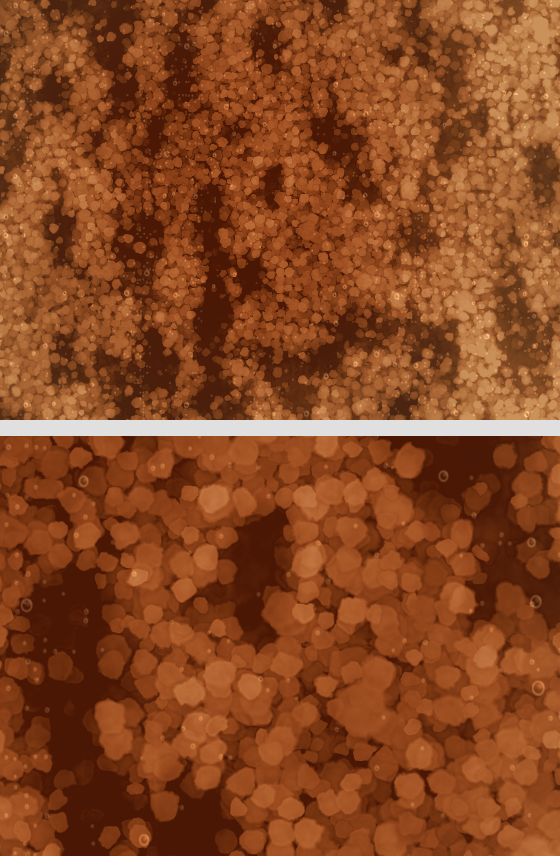
Top: the whole. Bottom: its middle third, enlarged.
A Shadertoy shader for this texture:

```glsl
// Amber-lit bed of small translucent grains behind a scratched, wet pane.
// Layers of lumpy discs are stacked from dark to bright, thinned by noise
// into pits, then tinted by uneven light and sprinkled with tiny bubbles.

const vec3 PIT_BROWN   = vec3(0.29, 0.105, 0.03);
const vec3 DEEP_BROWN  = vec3(0.44, 0.205, 0.07);
const vec3 RUST        = vec3(0.57, 0.28, 0.115);
const vec3 ORANGE      = vec3(0.68, 0.375, 0.18);
const vec3 PALE_AMBER  = vec3(0.79, 0.52, 0.31);
const vec3 HAZE_TINT   = vec3(0.005, 0.065, 0.06);
const vec3 GLINT_TINT  = vec3(0.30, 0.28, 0.21);

const int   LAYERS       = 8;
const float COARSE_CELLS = 36.0;  // grain cells per canvas height
const float FINE_CELLS   = 56.0;
const float LUMPINESS    = 0.009;
const float CONTACT_DARK = 0.10;
const float GRAIN_SOFT   = 0.16;  // edge width as a share of the radius
const float PIT_DEPTH    = 0.20;
const float PATCH_DEPTH  = 0.62;

vec3 hash3(vec2 p) {
    vec3 q = fract(p.xyx * vec3(0.1031, 0.1030, 0.0973));
    q += dot(q, q.yxz + 33.33);
    return fract((q.xxy + q.yzz) * q.zyx);
}

float noise(vec2 p) {
    vec2 i = floor(p), f = fract(p);
    f = f * f * (3.0 - 2.0 * f);
    vec2 e = vec2(0.0, 1.0);
    return mix(mix(hash3(i).x, hash3(i + e.yx).x, f.x),
               mix(hash3(i + e.xy).x, hash3(i + e.yy).x, f.x), f.y);
}

float fbm(vec2 p) {
    float sum = 0.0, amp = 0.53;
    for (int i = 0; i < 4; i++) {
        sum += amp * noise(p);
        p = p * 2.03 + 17.3;
        amp *= 0.5;
    }
    return sum;
}

vec3 ramp(float t) {
    t = clamp(t, 0.0, 1.0) * 4.0;
    vec3 c = mix(PIT_BROWN, DEEP_BROWN, clamp(t, 0.0, 1.0));
    c = mix(c, RUST, clamp(t - 1.0, 0.0, 1.0));
    c = mix(c, ORANGE, clamp(t - 2.0, 0.0, 1.0));
    return mix(c, PALE_AMBER, clamp(t - 3.0, 0.0, 1.0));
}

// Zero inside the pits, one where grains pile up; pits run a little upright.
float clumping(vec2 p) {
    return smoothstep(0.32, 0.56, fbm(p * vec2(14.0, 9.0)));
}

// Paints one layer of scattered grains over the tone below it.
float grainLayer(float tone, vec2 p, float cells, float fill,
                 float level, float soft, float seed) {
    vec2 g = p * cells + seed * 7.31;
    vec2 home = floor(g);
    for (int y = -1; y <= 1; y++)
    for (int x = -1; x <= 1; x++) {
        vec2 id = home + vec2(x, y);
        vec3 spot = hash3(id + seed * 31.7);
        vec3 trait = hash3(id + seed * 13.9 + 71.0);
        vec2 center = id + 0.5 + 0.7 * (spot.xy - 0.5);
        float clump = clumping((center - seed * 7.31) / cells);
        if (spot.z > fill * mix(0.12, 1.2, clump)) continue;
        float d = length(g - center) / mix(0.28, 0.56, trait.x);
        tone -= CONTACT_DARK * (1.0 - smoothstep(0.8, 1.45, d));
        float body = level + 0.22 * (trait.y - 0.5) + 0.06 * (1.0 - d * d);
        body += 0.05 * smoothstep(0.6, 0.9, d);
        tone = mix(tone, body, 0.88 * (1.0 - smoothstep(1.0 - soft, 1.0 + soft, d)));
    }
    return tone;
}

// Small bright rings and dots, most of them along vertical scratches.
float bubbles(vec2 p, float cells, float chance, float radius, float pixel) {
    vec2 g = p * cells, id = floor(g);
    vec3 r = hash3(id + 211.0);
    float track = smoothstep(0.48, 0.75, noise(vec2(id.x / cells * 24.0, p.y * 2.0)));
    float size = radius * mix(0.5, 1.2, r.y);
    vec2 offset = (fract(g) - 0.5 - 0.4 * (r.yz - 0.5)) / cells;
    float d = length(offset * vec2(1.0, 0.85));
    float ring = 1.0 - smoothstep(0.0, 0.0007 + pixel, abs(d - size));
    float glint = 1.0 - smoothstep(0.0, size, length(offset - 0.4 * size));
    return step(r.x, chance * (0.25 + track)) * (0.6 * ring + 0.5 * glint);
}

void mainImage(out vec4 fragColor, in vec2 fragCoord) {
    vec2 uv = fragCoord / iResolution.xy;
    vec2 p = fragCoord / iResolution.y;
    float pixel = 1.0 / iResolution.y;

    // Uneven light: red and dim in the middle, hazy and pale to the sides
    vec2 off = (uv - vec2(0.43, 0.55)) * vec2(1.2, 0.75);
    float haze = smoothstep(0.12, 0.68, length(off) + 0.12 * (fbm(p * 3.0) - 0.5));
    float light = 0.25 * haze + 0.13 * (uv.x - 0.5) - 0.16 * smoothstep(0.5, 1.0, uv.y) * (1.0 - uv.x);

    // Grains, from the dark bottom of the bed to the bright front
    vec2 lumpy = p + LUMPINESS * (vec2(fbm(p * 95.0), fbm(p * 95.0 + 43.0)) - 0.5);
    float soft = GRAIN_SOFT + 0.16 * haze;
    float tone = 0.02 + 0.12 * fbm(p * 40.0);
    for (int i = 0; i < LAYERS; i++) {
        float h = float(i) / float(LAYERS - 1);
        float cells = mix(FINE_CELLS, COARSE_CELLS, fract(float(i) * 0.618 + 0.2));
        tone = grainLayer(tone, lumpy, cells, mix(0.80, 0.42, h), mix(0.10, 0.64, h), soft, float(i) + 1.0);
    }
    tone = grainLayer(tone, lumpy, 23.0, 0.04, 0.66, soft, 19.0);

    // Shaded pits, broad dim patches, mottled grain skin, vertical scratches
    tone -= PIT_DEPTH * (1.0 - clumping(p));
    tone += 0.12 * (fbm(p * 150.0) - 0.5) + PATCH_DEPTH * (fbm(p * vec2(5.0, 3.5) + 9.0) - 0.5);
    float scratch = smoothstep(0.62, 0.95, noise(vec2(p.x * 190.0, p.y * 5.0)));
    tone += 0.05 * scratch * noise(p * vec2(15.0, 40.0));

    vec3 color = ramp(tone + light + 0.02) + HAZE_TINT * (haze - 0.25);
    float glints = bubbles(p, 42.0, 0.07, 0.0042, pixel) + 0.7 * bubbles(p + 3.7, 130.0, 0.14, 0.0011, pixel);
    fragColor = vec4(clamp(color + GLINT_TINT * glints, 0.0, 1.0), 1.0);
}
```
